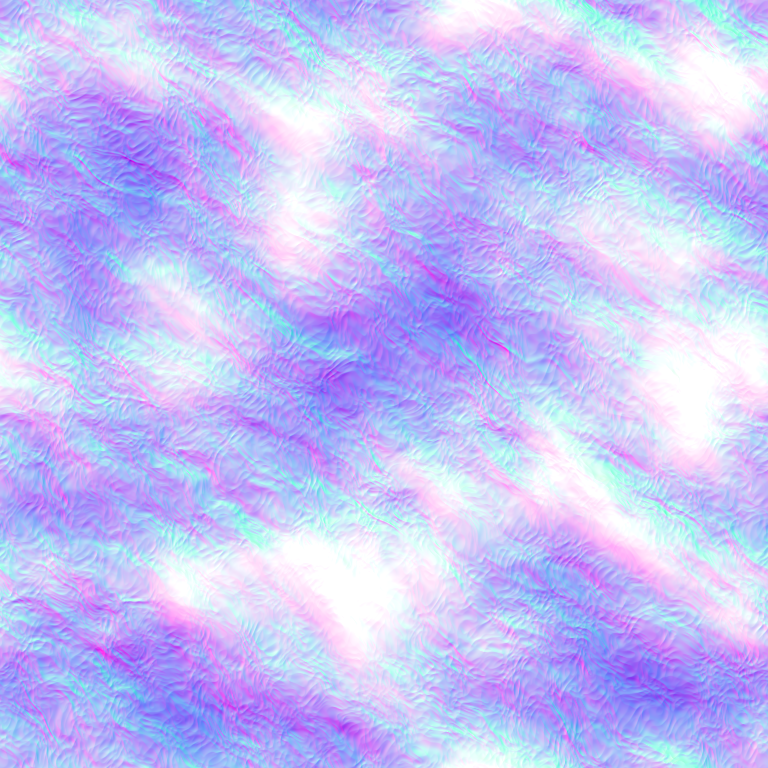
Give the GLSL for this texture, as a three.js fragment shader.

```glsl
// Iridescent crumpled foil: soft slanted clouds run from violet to white, and a
// relief of folds, creases and grain splits red from green into pink and mint.
// All layers are gradient noise on skewed lattices that wrap, so the square tiles.

varying vec2 vUv;

const vec3 BASE_COLOR = vec3(0.750, 0.755, 0.978);
const vec2 CLOUD_GAIN = vec2(0.31, 0.45);       // red, green
const vec2 RELIEF_GAIN = vec2(0.80, 0.95);      // red, green
const vec2 FRINGE_SHIFT = vec2(0.011, 0.024);   // green clouds lag behind red
const vec3 CLOUD_LATTICE = vec3(3.0, 5.0, 1.0); // columns, rows, skew
const vec3 FOLD_LATTICE = vec3(6.0, 11.0, 6.0);
const vec3 CREASE_LATTICE = vec3(5.0, 8.0, 6.0);
const vec3 COARSE_GRAIN = vec3(74.0, 66.0, -28.0);
const vec3 FINE_GRAIN = vec3(102.0, 94.0, 42.0);
const float FOLD_SLOPE = 0.055;
const float GRAIN_SLOPE = 0.06;
const float CREASE_DEPTH = 0.0008;
const float CREASE_WIDTH = 0.05;
const float WARP = 0.09;
const float SLOPE_STEP = 0.001;
const float TAU = 6.28318;

float hash(vec2 cell) {
  vec3 p = fract(cell.xyx * vec3(0.1031, 0.1030, 0.0973));
  p += dot(p, p.yzx + 33.33);
  return fract((p.x + p.y) * p.z);
}

// Unit gradient of a lattice corner, wrapped along the skewed period
float corner(vec2 cell, vec2 offset, vec3 lattice, float seed) {
  float turns = floor((cell.x + 0.5) / lattice.x);
  vec2 wrapped = vec2(cell.x - turns * lattice.x,
                      mod(cell.y - turns * lattice.z + 0.5, lattice.y) - 0.5);
  float angle = TAU * hash(floor(wrapped + 0.5) + seed * 17.0);
  return dot(vec2(cos(angle), sin(angle)), offset);
}

// Tiling gradient noise; a positive skew leans its grains down to the right
float noise(vec2 uv, vec3 lattice, float seed) {
  vec2 q = vec2(uv.x * lattice.x, uv.y * lattice.y + uv.x * lattice.z);
  vec2 cell = floor(q);
  vec2 f = q - cell;
  vec2 u = f * f * f * (f * (f * 6.0 - 15.0) + 10.0);
  vec2 e = vec2(1.0, 0.0);
  float low = mix(corner(cell, f, lattice, seed),
                  corner(cell + e, f - e, lattice, seed), u.x);
  float high = mix(corner(cell + e.yx, f - e.yx, lattice, seed),
                   corner(cell + 1.0, f - 1.0, lattice, seed), u.x);
  return mix(low, high, u.y);
}

vec2 warp(vec2 uv, vec3 lattice, float seed) {
  return vec2(noise(uv, lattice, seed), noise(uv, lattice, seed + 1.0));
}

// Noise folded at its zero line into a sharp valley
float ridge(vec2 uv, vec3 lattice, float seed) {
  float n = noise(uv, lattice, seed);
  return sqrt(n * n + 0.002);
}

// Broad bands of light and shade, steeper in the finer octaves
float clouds(vec2 uv) {
  vec2 p = uv + WARP * warp(uv, vec3(3.0, 2.0, 0.0), 1.0);
  vec3 lattice = CLOUD_LATTICE;
  float sum = 0.0;
  float weight = 1.0;
  for (int i = 0; i < 5; i++) {
    sum += weight * noise(p, lattice, 3.0 + float(i));
    lattice = lattice * 2.0 + vec3(0.0, 0.0, 2.0);
    weight *= 0.58;
  }
  return sum;
}

// Thin broken valley along the zero line of a noise
float crease(vec2 uv, vec3 lattice, float seed) {
  float line = noise(uv, lattice, seed) / CREASE_WIDTH;
  float mask = smoothstep(0.0, 0.35, noise(uv, vec3(7.0, 8.0, 3.0), seed + 1.0));
  return mask * exp(-line * line);
}

// Height of the foil
float relief(vec2 uv) {
  vec2 p = uv + 0.03 * warp(uv, vec3(7.0, 6.0, 1.0), 11.0);
  p += 0.012 * warp(uv, vec3(27.0, 25.0, 4.0), 26.0);
  vec3 lattice = FOLD_LATTICE;
  float height = FOLD_SLOPE / lattice.y * noise(p, lattice, 30.0);
  for (int i = 0; i < 3; i++) {
    height += FOLD_SLOPE / lattice.y * ridge(p, lattice, 13.0 + float(i));
    lattice *= 2.0;
  }
  height -= CREASE_DEPTH * crease(p, CREASE_LATTICE, 17.0);
  height -= 0.6 * CREASE_DEPTH * crease(p, CREASE_LATTICE * 2.0, 20.0);
  height += GRAIN_SLOPE / COARSE_GRAIN.y * ridge(p, COARSE_GRAIN, 23.0);
  return height + GRAIN_SLOPE / FINE_GRAIN.y * ridge(p, FINE_GRAIN, 24.0);
}

void main() {
  // Clouds, with green displaced for pink and mint fringes
  vec2 cloud = vec2(clouds(vUv), clouds(vUv - FRINGE_SHIFT));

  // Slopes of the relief, calmer in the white areas
  vec2 e = vec2(SLOPE_STEP, 0.0);
  float here = relief(vUv);
  vec2 slope = vec2(here - relief(vUv + e), relief(vUv + e.yx) - here) / SLOPE_STEP;
  slope *= RELIEF_GAIN * mix(1.15, 0.4, smoothstep(0.0, 0.5, cloud.x));

  // Red and green carry the pattern; blue dips only in mint and deep violet
  vec3 color = BASE_COLOR;
  color.rg += CLOUD_GAIN * cloud + slope;
  color.r += 0.25 * max(cloud.x - 0.1, 0.0);
  color.b -= 0.25 * max(color.g - color.r - 0.15, 0.0) + 0.15 * max(0.5 - color.g, 0.0);
  color.b += 0.03 * smoothstep(0.85, 1.0, min(color.r, color.g));
  gl_FragColor = vec4(clamp(color, 0.0, 1.0), 1.0);
}
```
